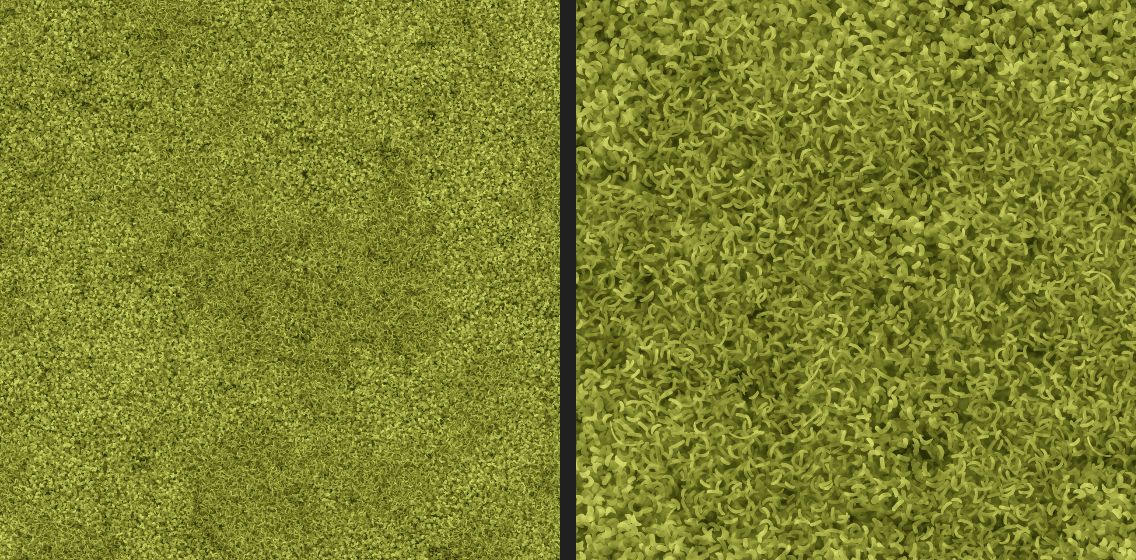
Left: the whole. Right: its middle third, enlarged.
Write a Shadertoy shader that draws this texture.

```glsl
// Dense olive-green turf of short overlapping blades, leafy clumps and pale strands.

// Integer hash giving three values in 0..1
vec3 hash3(vec2 cell, float seed) {
    uvec3 v = uvec3(ivec3(vec3(cell, seed)) + 4096) * 1664525u + 1013904223u;
    v.x += v.y * v.z; v.y += v.z * v.x; v.z += v.x * v.y;
    v ^= v >> 16u;
    v.x += v.y * v.z; v.y += v.z * v.x; v.z += v.x * v.y;
    return vec3(v >> 8u) / 16777216.0;
}

float valueNoise(vec2 p, float seed) {
    vec2 cell = floor(p), f = fract(p);
    f = f * f * (3.0 - 2.0 * f);
    float bottom = mix(hash3(cell, seed).x, hash3(cell + vec2(1, 0), seed).x, f.x);
    float top = mix(hash3(cell + vec2(0, 1), seed).x, hash3(cell + vec2(1, 1), seed).x, f.x);
    return mix(bottom, top, f.y);
}

// Lays one scattered layer of curved blades over the tone below;
// size holds half length and half width in cells
float layBlades(float tone, vec2 p, vec2 size, float feather, float density, float shade, float seed) {
    vec2 home = floor(p);
    for (int y = -1; y <= 1; y++)
    for (int x = -1; x <= 1; x++) {
        vec2 cell = home + vec2(x, y);
        vec3 place = hash3(cell, seed);
        vec3 look = hash3(cell, seed + 50.0);
        float angle = 6.2832 * place.z;
        vec2 along = vec2(cos(angle), sin(angle));
        vec2 d = p - cell - place.xy;
        vec2 q = vec2(dot(d, along), dot(d, vec2(-along.y, along.x)));
        float halfLength = size.x * mix(0.6, 1.3, look.y);
        q.y += (look.z - 0.5) * q.x * q.x / size.x;
        float dist = length(vec2(max(abs(q.x) - halfLength, 0.0), q.y));
        float cover = 1.0 - smoothstep(size.y - feather, size.y + feather, dist);
        float light = 0.35 * dot(d, vec2(-0.5, 0.85)) / (size.x + size.y);
        tone = mix(tone, shade + 2.0 * (look.x - 0.5) + light, cover * step(place.x * 0.37 + look.z * 0.63, density));
    }
    return tone;
}

void mainImage(out vec4 fragColor, in vec2 fragCoord) {
    vec2 uv = fragCoord / iResolution.y;
    float pixel = 1.0 / iResolution.y;

    // Broad patches where leafy clumps replace fine grass
    float patches = 0.65 * valueNoise(uv * 7.0, 1.0) + 0.35 * valueNoise(uv * 17.0, 2.0);
    float clump = smoothstep(0.4, 0.72, patches);

    // Shadowed ground
    float tone = -1.25 + 1.2 * (valueNoise(uv * 210.0, 3.0) - 0.5);

    // Blades, from the shaded bottom to the lit top
    vec2 bladeSize = mix(vec2(0.4, 0.12), vec2(0.15, 0.24), clump);
    for (int i = 0; i < 6; i++) {
        float layer = float(i);
        vec2 p = uv * (108.0 + 3.0 * layer) + 0.37 * layer;
        tone = layBlades(tone, p, bladeSize, 0.6 * 110.0 * pixel, 1.0, -0.95 + 0.4 * layer, 10.0 + layer);
    }

    // Sparse long pale strands
    tone = layBlades(tone, uv * 38.0, vec2(0.34, 0.025), 0.6 * 38.0 * pixel, 0.42 - 0.2 * clump, 1.2, 30.0);

    // Fine grain, dark pits and gentle drifts of brightness
    tone += 1.3 * (valueNoise(uv * 400.0, 4.0) - 0.5) + 0.9 * (valueNoise(uv * 170.0, 5.0) - 0.5);
    tone *= 1.0 + 0.2 * clump;
    tone -= 0.9 * smoothstep(0.74, 0.96, valueNoise(uv * 48.0, 6.0));
    tone += 0.6 * (valueNoise(uv * 26.0, 7.0) - 0.5) + 0.3 * (valueNoise(uv * 5.0, 8.0) - 0.5);

    // Olive ramp, yellower as it brightens
    float red = clamp(0.488 + 0.122 * tone, 0.16, 0.82);
    fragColor = vec4(red, red + 0.022, red * (0.1 + 0.49 * red), 1.0);
}
```
